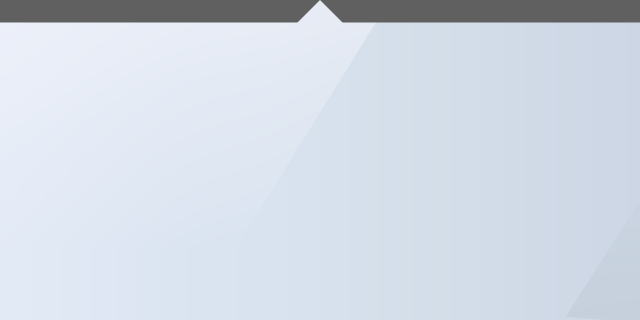
Write a WebGL 2 fragment shader that draws this background.

```glsl
#version 300 es
precision highp float;

uniform vec2 u_resolution;
out vec4 outColor;

#define BAR_HEIGHT 0.0703
#define BAR_COLOR vec3(0.378)
#define SHEEN_COLOR vec3(0.97, 0.965, 0.99)
#define SHEEN_STRENGTH 0.47
#define SHEEN_LINE vec2(0.598, 0.62)
#define FACET_LINE vec2(1.7616, 0.636)
#define FACET_COLOR vec3(0.770, 0.814, 0.860)
#define FACET_CORNER vec2(1.768, 0.0104)

// Signed distance to the line x = line.x + line.y * y, positive on its right
float rightOf(vec2 p, vec2 line) {
    return (p.x - line.x - line.y * p.y) / length(vec2(1.0, line.y));
}

// Antialiased coverage of the positive side of a distance
float cover(float dist, float pixel) {
    return clamp(dist / pixel + 0.5, 0.0, 1.0);
}

// Horizontal blend from pale blue to a cooler grey blue
vec3 backdrop(float x) {
    vec3 color = mix(vec3(0.893, 0.922, 0.968), vec3(0.852, 0.892, 0.940), smoothstep(-0.2, 0.8, x));
    color = mix(color, vec3(0.828, 0.870, 0.914), smoothstep(0.7, 1.45, x));
    return mix(color, vec3(0.804, 0.840, 0.898), smoothstep(1.3, 2.05, x));
}

void main() {
    // Canvas units: height is 1, width is 2
    vec2 p = gl_FragCoord.xy / u_resolution * vec2(2.0, 1.0);
    float pixel = 1.0 / u_resolution.y;
    vec3 color = backdrop(p.x);

    // Bright slanted sheen, fading downward
    float sheen = cover(-rightOf(p, SHEEN_LINE), pixel);
    float fade = clamp((p.y - 0.22) / 0.71, 0.0, 1.0);
    color = mix(color, SHEEN_COLOR, sheen * fade * SHEEN_STRENGTH);

    // Shaded facet in the lower right corner
    float facetBase = p.y - FACET_CORNER.y + 0.08 * (p.x - FACET_CORNER.x);
    float facet = cover(rightOf(p, FACET_LINE), pixel) * cover(facetBase, pixel);
    color = mix(color, FACET_COLOR, facet * mix(0.9, 0.4, smoothstep(0.0, 0.38, p.y)));

    // Top bar with a pointed notch
    float bar = cover(p.y - (1.0 - BAR_HEIGHT), pixel);
    float notch = cover((1.0 - p.y - abs(p.x - 1.0)) * 0.7071, pixel);
    color = mix(color, BAR_COLOR, bar * (1.0 - notch));

    outColor = vec4(color, 1.0);
}
```
